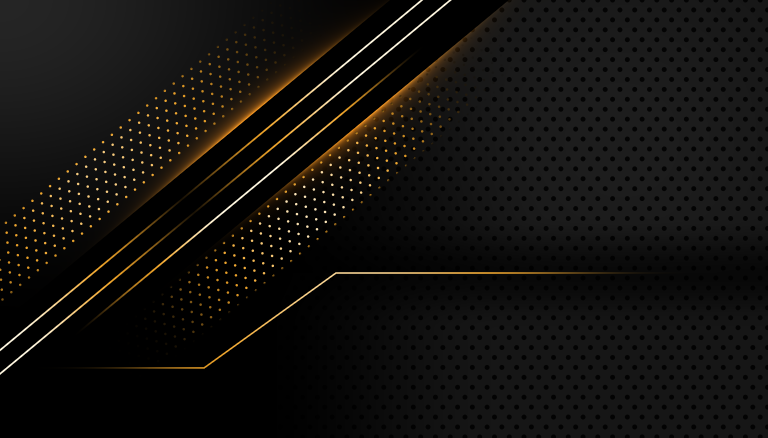
This background is drawn by a WebGL 1 fragment shader. Its source:

```glsl
precision highp float;
uniform vec2 u_resolution;

const vec3 GOLD = vec3(0.95, 0.65, 0.16);
const vec3 AMBER = vec3(0.80, 0.44, 0.06);
const vec3 CREAM = vec3(1.0, 0.97, 0.88);
const vec2 ALONG = vec2(0.7695, 0.6386);   // direction of the diagonal band
const float BAND_LEFT = 0.5686;
const float BAND_RIGHT = 0.742;

// Smooth coverage of a shape from its signed distance
float coverage(float dist, float pixel) {
  return clamp(0.5 - dist / pixel, 0.0, 1.0);
}

float bell(float x, float center, float width) {
  float t = (x - center) / width;
  return exp(-t * t);
}

float segmentDistance(vec2 p, vec2 a, vec2 b) {
  vec2 ab = b - a;
  float t = clamp(dot(p - a, ab) / dot(ab, ab), 0.0, 1.0);
  return length(p - a - ab * t);
}

// Rows of round dots, every other row shifted by half a pitch
float staggeredDots(vec2 p, vec2 pitch, float radius, float pixel) {
  float shift = 0.5 * pitch.x * mod(floor(p.y / pitch.y), 2.0);
  vec2 cell = mod(p + vec2(shift, 0.0), pitch) - 0.5 * pitch;
  return coverage(length(cell) - radius, pixel);
}

// Dark to gold to cream as heat goes from 0 to 1
vec3 metal(float heat) {
  return mix(GOLD * smoothstep(0.0, 0.6, heat), CREAM, smoothstep(0.5, 1.0, heat));
}

float stripMask(float x, float low, float high, float soft) {
  return smoothstep(low - soft, low + soft, x) * (1.0 - smoothstep(high - soft, high + soft, x));
}

// Light spilling outward from a band edge, with a thin hot core
vec3 edgeGlow(float outward, float strength) {
  float d = max(outward, 0.0);
  return strength * (AMBER * 0.75 * exp(-d / 0.021) + GOLD * 0.5 * exp(-d / 0.004));
}

vec3 leftPanel(vec2 fromCorner) {
  float fade = 1.0 - smoothstep(0.0, 0.9, length(fromCorner * vec2(0.9, 1.2)));
  return vec3(0.145 * fade);
}

// Perforated panel, split by the shadow of the horizontal line
vec3 meshPanel(vec2 p, float lineY, float pixel) {
  float upper = smoothstep(0.6, 1.3, p.x + 0.25 * (p.y - lineY));
  upper *= 0.075 + 0.04 * bell(length(p - vec2(1.42, 0.68)), 0.0, 0.45);
  float lower = 0.085 * smoothstep(0.58, 1.15, p.x);
  float light = mix(lower, upper, step(lineY, p.y));
  light *= mix(0.35, 1.0, smoothstep(0.0, 0.13, abs(p.y - lineY)));
  vec2 meshPoint = vec2(p.x, 1.0 - p.y + 0.0113);
  float hole = staggeredDots(meshPoint, vec2(0.0337, 0.02267), 0.0056, pixel);
  return vec3(mix(light, light * 0.15, hole));
}

void main() {
  float pixel = 1.0 / u_resolution.y;
  vec2 p = gl_FragCoord.xy * pixel;
  vec2 fromCorner = p - vec2(0.0, 1.0);
  float s = dot(fromCorner, ALONG);
  float d = dot(fromCorner, vec2(ALONG.y, -ALONG.x));

  // Backdrop on each side of the band
  vec2 bendLow = vec2(0.466, 0.160);
  vec2 bendHigh = vec2(0.767, 0.3767);
  float side = step(0.5 * (BAND_LEFT + BAND_RIGHT), d);
  vec3 color = mix(leftPanel(fromCorner), meshPanel(p, bendHigh.y, pixel), side);

  // Edge glows
  color += (1.0 - side) * edgeGlow(BAND_LEFT - d, bell(s, 0.27, 0.25));
  color += side * edgeGlow(d - BAND_RIGHT, bell(s, 0.47, 0.25));

  // Gold dot fields
  float leftField = stripMask(d, 0.395, 0.535, 0.012) * bell(s, -0.08, 0.42);
  float rightField = stripMask(d, 0.752, 0.882, 0.010) * bell(s, 0.24, 0.34);
  float fieldHeat = leftField * 0.75 + rightField * 0.85;
  float goldDots = staggeredDots(vec2(s, d), vec2(0.0262, 0.0186), 0.0028, pixel);
  color = mix(color, metal(fieldHeat), goldDots * smoothstep(0.0, 0.3, fieldHeat));

  // Black band
  float band = max(BAND_LEFT - d, d - BAND_RIGHT);
  color *= 1.0 - coverage(band, pixel);

  // Three metallic lines within the band
  float outerHeat = clamp(0.12 + abs(s - 0.03) * 1.75, 0.0, 1.0);
  float innerHeat = clamp(1.15 - abs(s - 0.16) * 2.2, 0.0, 1.0);
  for (int i = 0; i < 3; i++) {
    float offset = 0.6153 + 0.0415 * float(i);
    float heat = i < 2 ? outerHeat : innerHeat;
    color += metal(heat) * coverage(abs(d - offset) - 0.0020, pixel);
  }

  // Bent line, fading out at both ends
  float bent = segmentDistance(p, vec2(0.0, bendLow.y), bendLow);
  bent = min(bent, segmentDistance(p, bendLow, bendHigh));
  bent = min(bent, segmentDistance(p, bendHigh, vec2(2.0, bendHigh.y)));
  float bentHeat = 0.78 * smoothstep(0.02, 0.78, p.x) * (1.0 - smoothstep(0.8, 1.65, p.x));
  color += metal(bentHeat) * coverage(bent - 0.0018, pixel);

  gl_FragColor = vec4(min(color, 1.0), 1.0);
}
```
